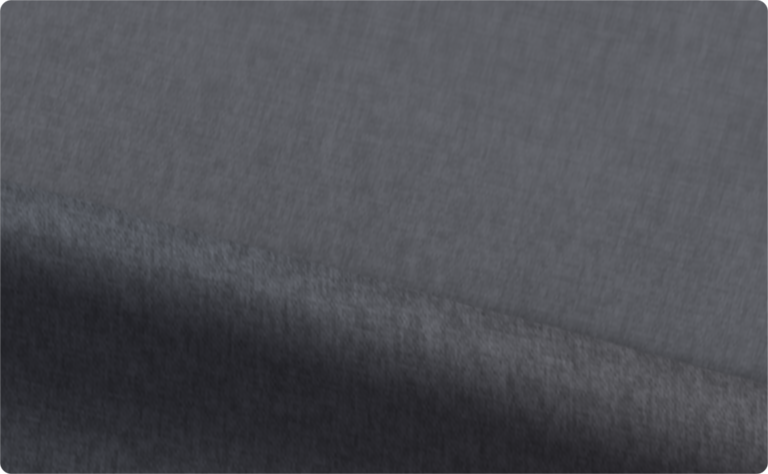
Reproduce this texture procedurally as a Shadertoy shader.

```glsl
// Grey woven suiting cloth with one soft fold running down to the right.
// Stretched value noise makes the slubby threads of warp and weft; the distance
// below a sloping crease shades the roll, and focus sharpens towards the crease.

#define CREASE_HEIGHT 0.626
#define CREASE_SLOPE 0.27
#define THREADS 150.0
#define SLUB_LENGTH 30.0
#define FLAT_CONTRAST 0.19
#define FOLD_CONTRAST 0.34
#define CORNER_RADIUS 0.025
#define FLAT_COLOR vec3(0.360, 0.366, 0.389)
#define LIT_COLOR vec3(0.318, 0.324, 0.345)
#define SHADE_COLOR vec3(0.153, 0.152, 0.172)
#define BOUNCE_COLOR vec3(0.245, 0.248, 0.268)

float hash(vec2 p) {
    return fract(sin(dot(p, vec2(127.1, 311.7))) * 43758.5453);
}

float noise(vec2 p) {
    vec2 cell = floor(p);
    vec2 f = fract(p);
    f = f * f * (3.0 - 2.0 * f);
    float low = mix(hash(cell), hash(cell + vec2(1.0, 0.0)), f.x);
    float high = mix(hash(cell + vec2(0.0, 1.0)), hash(cell + vec2(1.0, 1.0)), f.x);
    return mix(low, high, f.y);
}

// Streaks along both thread directions, warp stronger, centred on zero
float threads(vec2 cloth, float density, float slub) {
    float warp = noise(cloth * vec2(density, slub));
    float weft = noise(cloth.yx * vec2(density, slub) + 37.0);
    return 0.62 * warp + 0.38 * weft - 0.5;
}

// Soft wide threads blend into crisp ones as focus rises
float weave(vec2 cloth, float focus) {
    float soft = threads(cloth, THREADS * 0.4, SLUB_LENGTH * 0.5);
    float crisp = threads(cloth + 5.3, THREADS, SLUB_LENGTH);
    float grain = noise(cloth * THREADS * vec2(1.5, 0.8)) - 0.5;
    return soft * mix(0.5, 0.28, focus) + crisp * mix(0.55, 0.8, focus)
         + grain * mix(0.2, 0.5, focus);
}

// Flat cloth behind the crease
vec3 flatCloth(vec2 p, float above) {
    vec2 cloth = vec2(p.x - 0.30 * p.y, p.y + 0.25 * p.x);
    float focus = 1.0 - smoothstep(0.0, 0.6, above);
    float mottle = noise(cloth * vec2(10.0, 6.0)) - 0.5;
    float contact = exp(-above * 45.0) * mix(0.05, 0.2, smoothstep(0.3, 1.4, p.x));
    float light = 1.0 + FLAT_CONTRAST * weave(cloth, focus) + 0.025 * mottle;
    light *= mix(0.97, 1.02, smoothstep(0.0, 0.4, above));
    return FLAT_COLOR * light * (1.0 - contact);
}

// Rolled cloth in front: lit crest, deep shade, faint bounce light below
vec3 foldedCloth(vec2 p, float below) {
    vec2 cloth = vec2(p.x + 0.04 * p.y + 0.1 * below * below, p.y + 0.25 * p.x);
    float wander = 0.02 * (noise(vec2(p.x * 4.0, 2.0)) - 0.5);
    float shade = smoothstep(0.03 + 0.035 * p.x, 0.22 + 0.05 * p.x, below + wander);
    float bounce = smoothstep(0.36, 0.64, below + wander);
    float crest = exp(-pow((below - 0.06) / 0.05, 2.0));

    vec3 color = mix(LIT_COLOR * (1.0 + 0.07 * crest), SHADE_COLOR, shade);
    color = mix(color, BOUNCE_COLOR, bounce);

    // Slightly cool on the left crest, slightly warm on the right
    vec3 tint = mix(vec3(0.98, 1.0, 1.01), vec3(1.02, 1.0, 0.99), smoothstep(0.1, 1.5, p.x));
    float twill = sin((cloth.x + cloth.y) * THREADS * 3.5) * 0.04;
    return color * tint * (1.0 + FOLD_CONTRAST * (weave(cloth, 1.0) + twill));
}

void mainImage(out vec4 fragColor, in vec2 fragCoord) {
    vec2 p = fragCoord / iResolution.y;
    vec2 size = vec2(iResolution.x / iResolution.y, 1.0);
    float pixel = 1.0 / iResolution.y;

    // Signed distance below the slightly uneven crease
    float ripple = 0.008 * (noise(vec2(p.x * 5.0, 9.0)) - 0.5);
    float below = CREASE_HEIGHT - CREASE_SLOPE * p.x + ripple - p.y;
    float inFront = smoothstep(-0.005, 0.005, below);
    vec3 color = mix(flatCloth(p, max(-below, 0.0)), foldedCloth(p, max(below, 0.0)), inFront);

    // Rounded white corners
    vec2 q = abs(p - 0.5 * size) - 0.5 * size + CORNER_RADIUS;
    float outside = length(max(q, 0.0)) - CORNER_RADIUS;
    color = mix(color, vec3(1.0), smoothstep(-pixel, pixel, outside));

    fragColor = vec4(color, 1.0);
}
```
